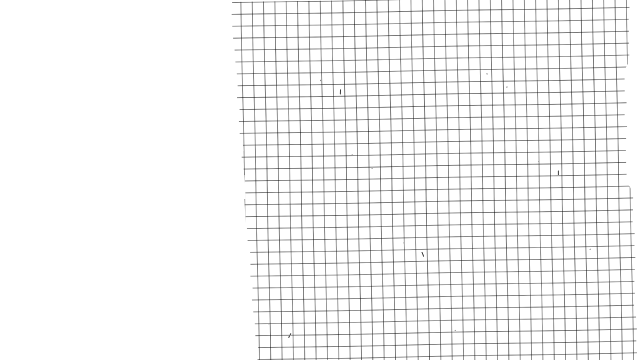
A Shadertoy shader for this pattern:

```glsl
float hash(float n) {
    return fract(sin(n * 12.9898) * 43758.5453);
}

// Share of a pixel covered by a line of the given width
float lineCover(float dist, float width, float pixel) {
    return clamp(0.5 * (width + pixel) - dist, 0.0, min(width, pixel)) / pixel;
}

float segmentDist(vec2 p, vec2 a, vec2 b) {
    vec2 ab = b - a;
    return length(p - a - ab * clamp(dot(p - a, ab) / dot(ab, ab), 0.0, 1.0));
}

// Uneven ink along a line, from layered sines
float inkFlow(float along, float line) {
    float seed = 6.283 * hash(line);
    float flow = sin(along * 0.9 + seed) + 0.6 * sin(along * 2.7 + seed * 3.0) + 0.4 * sin(along * 7.1 + seed * 5.0);
    return 0.5 + 0.13 * hash(line + 7.3) + 0.05 * flow;
}

// Stray dots, with a few short pen flicks among them
float strayMarks(vec2 pos, float pixel) {
    float ink = 0.0;
    for (int i = 0; i < 14; i++) {
        float n = float(i);
        vec2 start = vec2(0.72, 0.04) + vec2(0.98, 0.92) * fract(vec2(0.618, 0.755) * n + vec2(0.23, 0.76));
        float angle = 0.7 + 1.6 * hash(n + 3.0);
        float size = i < 4 ? 0.011 : 0.001;
        float dist = segmentDist(pos, start, start + size * vec2(cos(angle), sin(angle)));
        ink = max(ink, lineCover(dist, 0.0025, pixel) * (i < 4 ? 0.85 : 0.5));
    }
    return ink;
}

void mainImage(out vec4 fragColor, in vec2 fragCoord) {
    float pixel = 1.0 / iResolution.y;
    vec2 pos = fragCoord * pixel;
    float down = 1.0 - pos.y;
    float across = pos.x - 0.669;

    // Slightly rotated grid: 34 cells across, rows counted downward
    vec2 cell = vec2(0.0315, 0.0331);
    vec2 grid = vec2(across - 0.02 * down, down - 0.007 + 0.018 * across) / cell;
    grid += 0.018 * sin(grid.yx * vec2(0.41, 0.33) + vec2(0.0, 1.7));
    vec2 line = round(grid);
    vec2 dist = abs(grid - line) * cell;

    // Ragged ends: the left slants inward, the right has a worn stretch
    float left = 1.75 * down - 0.9 + 0.24 * (hash(line.y + 40.0) - 0.5);
    float worn = smoothstep(0.16, 0.19, down) - smoothstep(0.5, 0.53, down);
    float right = 34.22 - 0.48 * worn + 0.24 * (hash(line.y + 90.0) - 0.5);
    vec2 soft = pixel / cell;
    float sheet = clamp((grid.x - left) / soft.x + 0.5, 0.0, 1.0)
                * clamp((right - grid.x) / soft.x + 0.5, 0.0, 1.0)
                * clamp((grid.y + 0.04) / soft.y + 0.5, 0.0, 1.0);

    // Ruled lines
    float vertical = lineCover(dist.x, 0.0022, pixel) * inkFlow(grid.y, line.x);
    float horizontal = lineCover(dist.y, 0.0022, pixel) * inkFlow(grid.x, line.y + 50.0);
    float ink = sheet * (1.0 - (1.0 - vertical) * (1.0 - horizontal));

    ink = max(ink, strayMarks(pos, pixel));
    fragColor = vec4(vec3(1.0 - ink), 1.0);
}
```
